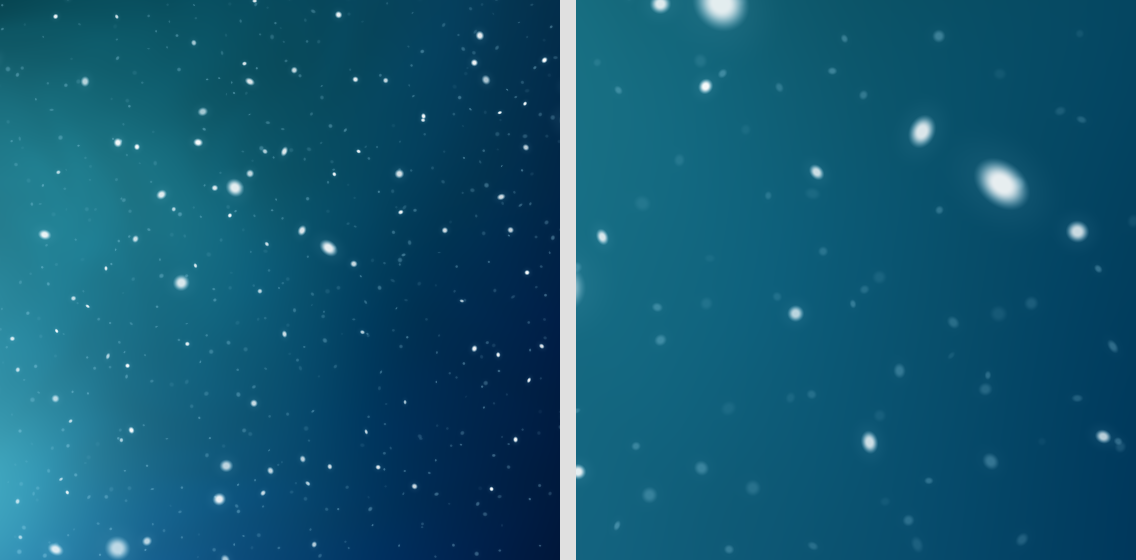
Left: the whole. Right: its middle third, enlarged.
Write a three.js fragment shader that draws this background.

```glsl
// Draws a teal to navy night sky with soft clouds and scattered, slightly blurred stars.
#define CLOUD_CONTRAST 0.13
#define CLOUD_WARP 0.06
#define DUST_GRID 32.0
#define DUST_SHARE 0.50
#define SMALL_GRID 14.0
#define SMALL_SHARE 0.42
#define LARGE_GRID 7.0
#define LARGE_SHARE 0.17
#define STAR_TINT vec3(0.64, 0.88, 0.97)
#define STAR_WHITE vec3(1.0, 1.0, 1.0)

varying vec2 vUv;

vec2 hash2(vec2 p) {
  vec3 q = fract(vec3(p.xyx) * vec3(0.1031, 0.1030, 0.0973));
  q += dot(q, q.yzx + 33.33);
  return fract((q.xx + q.yz) * q.zy);
}

mat2 rotation(float angle) {
  float c = cos(angle), s = sin(angle);
  return mat2(c, s, -s, c);
}

// Smooth curve through three colours at t = 0, 0.5 and 1
vec3 throughThree(vec3 a, vec3 b, vec3 c, float t) {
  return a * (1.0 - t) * (1.0 - 2.0 * t) + b * 4.0 * t * (1.0 - t) + c * t * (2.0 * t - 1.0);
}

// Layered, turned sines, each bent by the one before; about -1 to 1
float clouds(vec2 p) {
  float sum = 0.0, weight = 0.5;
  for (int i = 0; i < 5; i++) {
    p = rotation(0.9) * p * 1.6 + vec2(1.7, 0.6);
    p += 0.6 * sin(p.yx * 0.8 + sum);
    sum += weight * sin(p.x) * cos(p.y);
    weight *= 0.62;
  }
  return sum;
}

vec3 skyColor(vec2 uv) {
  float mist = clouds(uv * 4.0);
  vec2 p = uv + CLOUD_WARP * vec2(mist, clouds(uv * 2.5 + 7.0));
  vec3 bottom = throughThree(vec3(0.19, 0.55, 0.69), vec3(0.03, 0.26, 0.45), vec3(0.0, 0.09, 0.23), p.x);
  vec3 middle = throughThree(vec3(0.16, 0.52, 0.60), vec3(0.04, 0.33, 0.43), vec3(0.0, 0.13, 0.28), p.x);
  vec3 top = throughThree(vec3(0.02, 0.27, 0.32), vec3(0.03, 0.30, 0.38), vec3(0.01, 0.18, 0.31), p.x);
  vec3 color = throughThree(bottom, middle, top, p.y);

  // Brighter patches: lower left corner and upper left cloud; darker gap on the right
  vec2 corner = (p - vec2(0.0, 0.14)) / vec2(0.18, 0.16);
  vec2 cloud = rotation(0.5) * (p - vec2(0.27, 0.62)) / vec2(0.24, 0.13);
  vec2 gap = (p - vec2(0.74, 0.38)) / vec2(0.17, 0.24);
  color += vec3(0.05, 0.08, 0.06) * exp(-dot(corner, corner));
  color += vec3(0.03, 0.05, 0.045) * exp(-dot(cloud, cloud));
  color -= vec3(0.015, 0.035, 0.03) * exp(-dot(gap, gap));
  return max(color * (1.0 + CLOUD_CONTRAST * mist), 0.0);
}

// Blends one jittered grid of oval stars over the sky
vec3 addStars(vec3 color, vec2 uv, float grid, float share, vec2 radii, vec2 glow, float seed) {
  vec2 home = floor(uv * grid);
  for (int y = -1; y <= 1; y++) {
    for (int x = -1; x <= 1; x++) {
      vec2 cell = home + vec2(float(x), float(y));
      vec2 place = hash2(cell + seed);
      vec2 kind = hash2(cell + seed + 51.0);
      vec2 shape = hash2(cell + seed + 97.0);
      float present = step(kind.x, share);
      float radius = mix(radii.x, radii.y, kind.y * kind.y);
      vec2 offset = rotation(shape.x * 6.2832) * (uv - (cell + place) / grid);
      offset.x /= mix(0.55, 1.0, sqrt(shape.y));
      float reach = length(offset) / radius;
      float body = 1.0 - smoothstep(0.3, 1.3, reach);
      float halo = 0.09 * (1.0 - smoothstep(0.0, 2.8, reach));
      float strength = mix(glow.x, glow.y, fract(shape.x * 7.0 + place.x));
      vec3 tint = mix(STAR_TINT, STAR_WHITE, smoothstep(0.4, 0.9, strength) * body);
      color = mix(color, tint, present * strength * max(body, halo));
    }
  }
  return color;
}

void main() {
  vec3 color = skyColor(vUv);
  color = addStars(color, vUv, DUST_GRID, DUST_SHARE, vec2(0.0025, 0.0050), vec2(0.05, 0.36), 11.0);
  color = addStars(color, vUv, SMALL_GRID, SMALL_SHARE, vec2(0.0042, 0.0095), vec2(0.7, 1.0), 203.0);
  color = addStars(color, vUv, LARGE_GRID, LARGE_SHARE, vec2(0.011, 0.021), vec2(0.75, 1.0), 407.0);
  gl_FragColor = vec4(color, 1.0);
}
```
